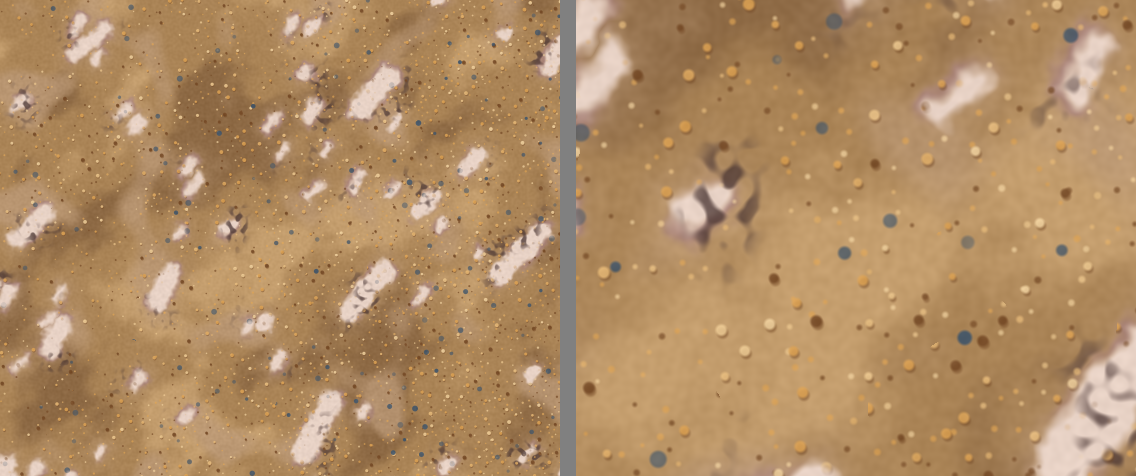
Left, the full canvas; right, a detail of the centre.
A WebGL 2 fragment shader for this texture:

```glsl
#version 300 es
precision highp float;
// Brown mottled ground with slanted pale flakes, dark clumps and scattered gold and blue grains.
uniform vec2 u_resolution;
out vec4 fragColor;

const vec3 UMBER = vec3(0.55, 0.41, 0.265);
const vec3 OCHRE = vec3(0.665, 0.515, 0.335);
const vec3 SAND = vec3(0.77, 0.62, 0.43);
const vec3 HAZE = vec3(0.735, 0.60, 0.465);
const vec3 MAUVE = vec3(0.65, 0.50, 0.49);
const vec3 PALE = vec3(0.91, 0.825, 0.775);
const vec3 SOOT = vec3(0.29, 0.21, 0.20);
const vec3 RUST = vec3(0.46, 0.29, 0.15);
const vec3 GOLD = vec3(0.87, 0.64, 0.33);
const vec3 CREAM = vec3(0.95, 0.83, 0.63);
const vec3 BLUE = vec3(0.24, 0.33, 0.42);

vec3 hash3(vec2 cell, float seed) {
  vec3 h = fract(vec3(cell.xyx + seed * 7.31) * vec3(0.1031, 0.1030, 0.0973));
  h += dot(h, h.yxz + 33.33);
  return fract((h.xxy + h.yzz) * h.zyx);
}

mat2 rotation(float angle) {
  float c = cos(angle), s = sin(angle);
  return mat2(c, s, -s, c);
}

float cornerSlope(vec2 corner, vec2 offset) {
  float angle = 6.2832 * hash3(corner, 3.0).x;
  return dot(vec2(cos(angle), sin(angle)), offset);
}

// Gradient noise, roughly -0.7 to 0.7
float noise(vec2 p) {
  vec2 i = floor(p), f = fract(p);
  vec2 w = f * f * f * (f * (f * 6.0 - 15.0) + 10.0);
  vec2 e = vec2(1.0, 0.0);
  float low = mix(cornerSlope(i, f), cornerSlope(i + e, f - e), w.x);
  float high = mix(cornerSlope(i + e.yx, f - e.yx), cornerSlope(i + 1.0, f - 1.0), w.x);
  return mix(low, high, w.y);
}

float fbm(vec2 p) {
  float sum = 0.0, gain = 1.0;
  for (int k = 0; k < 4; k++) {
    sum += gain * noise(p);
    p = rotation(0.6) * p * 2.1 + 11.7;
    gain *= 0.5;
  }
  return sum;
}

float capsule(vec2 p, vec2 axis, float halfLength, float radius) {
  float along = clamp(dot(p, axis), -halfLength, halfLength);
  return length(p - axis * along) - radius;
}

// Distance to the nearest slanted flake; size holds the largest half length and radius
float flakes(vec2 p, float cellSize, float share, vec2 size, float seed) {
  vec2 home = floor(p / cellSize);
  float d = 1.0;
  for (int y = -1; y <= 1; y++) {
    for (int x = -1; x <= 1; x++) {
      vec2 cell = home + vec2(x, y);
      vec3 place = hash3(cell, seed), form = hash3(cell, seed + 5.0);
      if (place.z > share) continue;
      vec2 center = (cell + 0.1 + 0.8 * place.xy) * cellSize;
      float angle = mix(0.65, 1.15, form.x);
      vec2 grown = size * mix(vec2(0.25, 0.5), vec2(1.0), form.yz);
      d = min(d, capsule(p - center, vec2(cos(angle), sin(angle)), grown.x, grown.y));
    }
  }
  return d;
}

// Round grains, one at most per cell: x is coverage, y a random tint
vec2 grains(vec2 p, float cellSize, float share, float radius, float seed) {
  p = rotation(seed) * p + seed;
  vec2 cell = floor(p / cellSize);
  vec3 place = hash3(cell, seed), form = hash3(cell, seed + 9.0);
  vec2 center = (cell + 0.3 + 0.4 * place.xy) * cellSize;
  float r = radius * mix(0.5, 1.0, form.x);
  float cover = 1.0 - smoothstep(r - 0.0014, r + 0.0014, length(p - center));
  return vec2(cover * step(place.z, share), form.y);
}

vec3 grainTint(float pick) {
  return pick < 0.25 ? RUST : mix(GOLD, CREAM, smoothstep(0.5, 0.95, pick));
}

void main() {
  vec2 p = gl_FragCoord.xy / u_resolution.y;
  float side = p.x * u_resolution.y / u_resolution.x;

  // Mottled ground
  float tone = fbm(rotation(-0.5) * p * vec2(3.2, 4.2) + 4.0);
  vec3 color = mix(UMBER, OCHRE, smoothstep(-0.45, -0.08, tone));
  color = mix(color, SAND, smoothstep(0.08, 0.45, tone));
  color = mix(color, HAZE, 0.8 * smoothstep(0.12, 0.4, noise(p * 8.0 + 20.0)));

  // Flakes with ragged edges, pale halo and mauve rim
  vec2 ragged = p + 0.011 * vec2(noise(p * 38.0), noise(p * 38.0 + 50.0));
  ragged += 0.005 * vec2(noise(p * 95.0 + 9.0), noise(p * 95.0 + 70.0));
  float d = flakes(ragged, 0.21, 0.42, vec2(0.068, 0.026), 2.0);
  d = min(d, flakes(ragged, 0.09, 0.30, vec2(0.018, 0.014), 8.0));
  float blur = mix(0.008, 0.0045, side);
  color = mix(color, HAZE, 0.75 * exp(-max(d, 0.0) / 0.014));
  float rim = exp(-pow((d - 0.003) / 0.006, 2.0));
  color = mix(color, MAUVE, 0.75 * rim * smoothstep(-0.15, 0.3, noise(p * 17.0 + 31.0)));
  float flake = 1.0 - smoothstep(-blur, blur, d);
  color = mix(color, PALE, flake);

  // Sooty clumps beside the flakes
  float clump = smoothstep(0.1, 0.4, noise(p * 11.0 + 43.0)) * (1.0 - smoothstep(0.01, 0.05, d));
  color = mix(color, SOOT, 0.75 * clump * smoothstep(0.0, 0.35, noise(p * 65.0)));

  // Scattered grains, denser toward the right
  float crowd = clamp(0.25 + 0.35 * side + 0.5 * noise(p * 5.0 + 60.0), 0.08, 0.7);
  float clear = 1.0 - 0.75 * flake;
  vec2 fine = grains(p, 0.0135, crowd * 0.8, 0.0024, 1.0);
  color = mix(color, grainTint(fine.y), 0.7 * fine.x * clear);
  vec2 coarse = grains(p, 0.023, crowd * 0.8, 0.0041, 2.3);
  vec2 shade = grains(p + vec2(-0.001, 0.002), 0.023, crowd * 0.8, 0.0041, 2.3);
  color = mix(color, RUST, 0.5 * shade.x * clear);
  color = mix(color, grainTint(coarse.y), 0.85 * coarse.x * clear);
  vec2 blue = grains(p, 0.045, crowd * 0.55, 0.0062, 4.1);
  color = mix(color, BLUE, blue.x * mix(0.4, 0.9, blue.y) * clear);

  color += 0.03 * noise(p * 150.0) + 0.02 * noise(p * 75.0 + 5.0);
  fragColor = vec4(clamp(color, 0.0, 1.0), 1.0);
}
```
